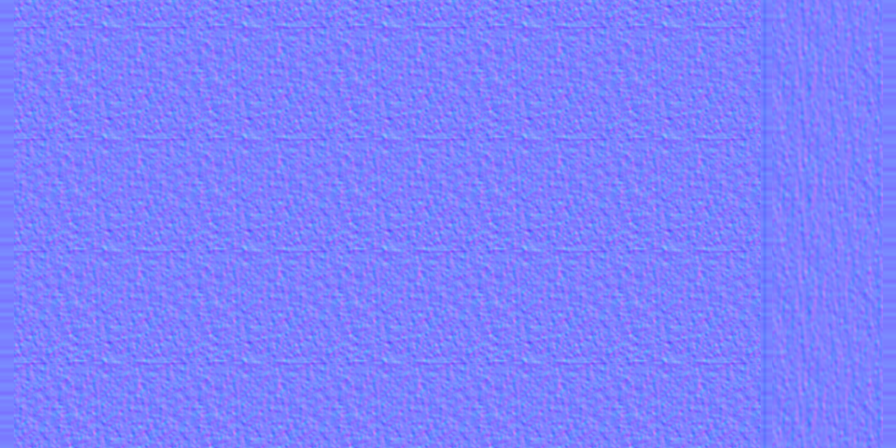
A Shadertoy shader for this texture map:

```glsl
// Tangent-space normal map: rough plaster tiled in a grid, a grooved panel
// at the right, and smeared gutter strips between and beside them.
// Cellular bumps with analytic slopes are layered, then turned into a normal.

const vec2  TILE = vec2(0.3125, 0.25);      // repeat size, in canvas heights
const float SEAM_Y = 0.193;                 // height of the lowest tile seam
const vec2  PLASTER_X = vec2(0.031, 1.698); // left and right plaster limits
const vec2  PANEL_X = vec2(1.724, 1.971);   // left and right panel limits
const float EDGE = 0.002;                   // softness of the region borders
const vec2  RELIEF = vec2(0.066, 0.061);    // steepness across and up
const float SEAM_SPREAD = 0.03;             // half height of a seam, in tiles
const float WEAR = 0.05;                    // drift of relief between repeats
const vec3  FLAT_COLOUR = vec3(0.493, 0.505, 1.0);
const float BLUE_FALL = 0.4;                // blue lost on steep slopes
const float TAU = 6.2831853;

vec3 hash3(vec2 cell, float seed) {
    vec3 q = fract(vec3(cell.xyx + seed * 7.31) * vec3(0.1031, 0.1030, 0.0973));
    q += dot(q, q.yxz + 33.33);
    return fract((q.xxy + q.yzz) * q.zyx);
}

// Slope of one round bump of random height per cell, wrapping after 'count'
vec2 bumpSlope(vec2 uv, vec2 count, float seed) {
    vec2 p = uv * count;
    vec2 base = floor(p);
    vec2 slope = vec2(0.0);
    for (int j = -1; j <= 1; j++) {
        for (int i = -1; i <= 1; i++) {
            vec2 cell = base + vec2(i, j);
            vec2 wrapped = floor(mod(cell + 0.5, count));  // half cell avoids rounding
            vec3 rnd = hash3(wrapped, seed);
            vec2 d = p - cell - rnd.xy;
            float fall = max(1.0 - dot(d, d), 0.0);
            slope -= 6.0 * (2.0 * rnd.z - 1.0) * fall * fall * d;
        }
    }
    return slope;
}

// Lumps at three sizes, upright streaks in the calm half, and a broken seam
vec2 plasterSlope(vec2 uv) {
    float v = fract(uv.y);
    float rough = 0.5 + 0.5 * cos(TAU * (v - 0.17));
    vec2 lumps = 0.20 * bumpSlope(uv, vec2(13.0, 10.0), 1.0)
               + 0.60 * bumpSlope(uv, vec2(25.0, 20.0), 2.0)
               + 0.70 * bumpSlope(uv, vec2(42.0, 33.0), 3.0);
    vec2 streaks = bumpSlope(uv, vec2(34.0, 9.0), 4.0) * vec2(1.0, 0.3);
    vec2 slope = lumps * mix(0.85, 1.1, rough) + streaks * mix(0.8, 0.4, rough);

    float d = (v - floor(v + 0.5)) / SEAM_SPREAD;
    slope.y += 1.1 * exp(-d * d) * bumpSlope(uv, vec2(9.0, 36.0), 5.0).y;
    return slope;
}

// Short upright grooves with small chips over them
vec2 panelSlope(vec2 uv) {
    vec2 grooves = 0.75 * bumpSlope(uv, vec2(33.0, 6.0), 6.0)
                 + 0.55 * bumpSlope(uv, vec2(23.0, 4.0), 7.0);
    vec2 chips = bumpSlope(uv, vec2(36.0, 22.0), 8.0);
    return grooves * vec2(1.0, 0.25) + 0.65 * chips;
}

// Level streaks: constant across the strip, changing only with height
vec2 gutterSlope(float v) {
    float coarse = bumpSlope(vec2(0.04, v), vec2(12.0, 10.0), 9.0).y;
    float fine = bumpSlope(vec2(0.02, v), vec2(24.0, 22.0), 10.0).y;
    return vec2(-0.2, 0.25 * coarse + 0.5 * fine);
}

float band(float x, vec2 limits) {
    return smoothstep(limits.x - EDGE, limits.x + EDGE, x)
         - smoothstep(limits.y - EDGE, limits.y + EDGE, x);
}

void mainImage(out vec4 fragColor, in vec2 fragCoord) {
    vec2 p = fragCoord / iResolution.y;
    p.x *= 2.0 * iResolution.y / iResolution.x;
    vec2 uv = (p - vec2(PLASTER_X.x, SEAM_Y)) / TILE;

    // Regions
    vec2 slope = gutterSlope(uv.y);
    slope = mix(slope, plasterSlope(uv), band(p.x, PLASTER_X));
    slope = mix(slope, panelSlope(uv), band(p.x, PANEL_X));

    // Slow wear that does not follow the tile grid
    slope *= 1.0 + WEAR * sin(3.1 * p.x + 1.7 * sin(4.3 * p.y)) * cos(5.3 * p.y + p.x);

    // Groove beside the panel
    float g = (p.x - PLASTER_X.y - 0.009) / 0.004;
    slope -= vec2(1.6, 0.5) * exp(-g * g);

    // Encode the slope, with blue for the part facing the viewer
    vec2 lean = slope * RELIEF;
    vec3 colour = FLAT_COLOUR + vec3(lean, -BLUE_FALL * dot(lean, lean));
    fragColor = vec4(clamp(colour, 0.0, 1.0), 1.0);
}
```
